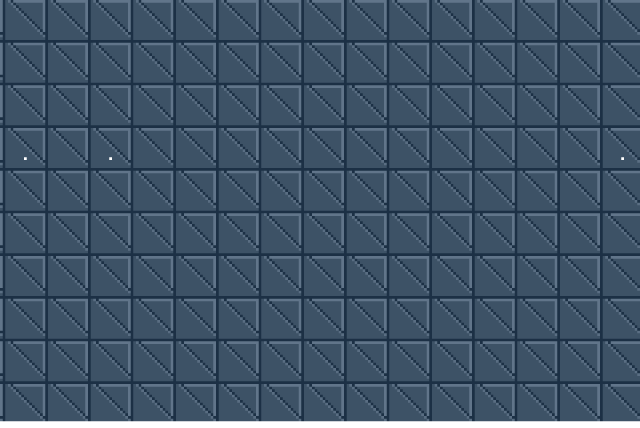
Reproduce this pattern procedurally as a Shadertoy shader.

```glsl
// A wall of 15 by 10 square pixel-art panels, each split by a stepped diagonal groove.
// Space is quantised to a grid of 240 cells across, 16 cells per panel; every cell
// gets one flat colour, and a small box filter smooths the cell edges.

vec3 panelColor(vec2 cell) {
    vec2 panel = floor((cell - vec2(2.0, 0.0)) / 16.0);
    vec2 p = cell - vec2(2.0, 0.0) - panel * 16.0;   // 0..15, y runs downwards

    vec3 seam = vec3(0.11, 0.19, 0.27);
    vec3 highlight = vec3(0.38, 0.46, 0.54);
    vec3 color = vec3(0.24, 0.32, 0.40);

    // Raised rim along the top and right, above the diagonal
    float diagonal = p.x - p.y;
    if (diagonal > 1.5 && (p.y < 0.5 || p.x > 13.5)) color = highlight;

    // Diagonal groove: dark step with a lit step beneath it
    if (abs(diagonal - 1.0) < 0.5) color = mix(color, highlight, 0.8);
    if (abs(diagonal - 2.0) < 0.5) color = seam;

    // Seams between panels
    if (max(p.x, p.y) > 14.5) color = seam;

    // Small lamps on three panels of the fourth row
    bool lampPanel = panel.y == 3.0 && (panel.x == 0.0 || panel.x == 2.0 || panel.x == 14.0);
    if (lampPanel && p == vec2(7.0, 11.0)) color = vec3(1.0);

    // White strip below the wall
    return cell.y > 157.5 ? vec3(1.0) : color;
}

void mainImage(out vec4 fragColor, in vec2 fragCoord) {
    const int SAMPLES = 4;
    vec3 sum = vec3(0.0);
    for (int j = 0; j < SAMPLES; j++) {
        for (int i = 0; i < SAMPLES; i++) {
            vec2 offset = (vec2(i, j) + 0.5) / float(SAMPLES) - 0.5;
            vec2 pos = fragCoord + offset;
            pos.y = iResolution.y - pos.y;           // measure from the top
            sum += panelColor(floor(pos * 240.0 / iResolution.x));
        }
    }
    fragColor = vec4(sum / float(SAMPLES * SAMPLES), 1.0);
}
```
